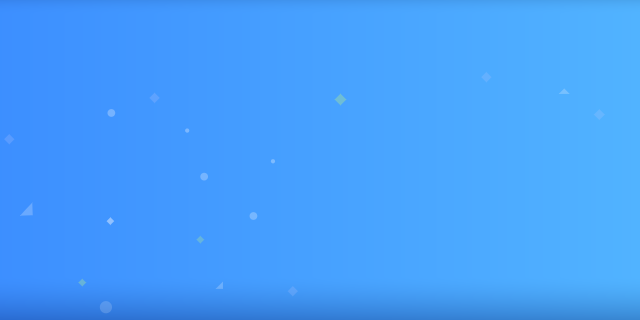
Give the GLSL for this background, as a Shadertoy shader.

```glsl
// A calm blue backdrop: a left-to-right gradient, shaded along its lower and
// upper edges, with a scatter of translucent dots, diamonds and triangles.
// Each kind of shape is a distance function looped over a short list.

// Positions and sizes are in canvas heights
const vec3 LEFT_BLUE  = vec3(0.237, 0.560, 1.0);
const vec3 RIGHT_BLUE = vec3(0.318, 0.702, 1.0);
const vec3 FLOOR_TINT = vec3(0.69, 0.75, 0.82);
const vec3 CEIL_TINT  = vec3(0.91, 0.92, 0.93);
const float FLOOR_HEIGHT = 0.135;
const float CEIL_HEIGHT  = 0.045;

const vec3 WHITE = vec3(0.96, 0.97, 1.0);
const vec3 LILAC = vec3(0.80, 0.80, 1.0);
const vec3 MINT  = vec3(0.56, 0.83, 0.70);

// Centre x, centre y, radius, opacity
const vec4 DOTS[6] = vec4[6](
    vec4(0.348, 0.647, 0.0120, 0.30), vec4(0.585, 0.592, 0.0065, 0.32),
    vec4(0.853, 0.496, 0.0065, 0.32), vec4(0.638, 0.448, 0.0120, 0.28),
    vec4(0.792, 0.325, 0.0120, 0.28), vec4(0.331, 0.040, 0.0190, 0.17));

const vec4 PALE_DIAMONDS[6] = vec4[6](
    vec4(0.483, 0.694, 0.016, 0.20), vec4(0.029, 0.565, 0.016, 0.20),
    vec4(1.520, 0.759, 0.016, 0.18), vec4(1.873, 0.642, 0.017, 0.18),
    vec4(0.345, 0.309, 0.012, 0.45), vec4(0.915, 0.090, 0.016, 0.18));

const vec4 MINT_DIAMONDS[3] = vec4[3](
    vec4(1.064, 0.689, 0.018, 0.55), vec4(0.626, 0.251, 0.012, 0.45),
    vec4(0.257, 0.117, 0.012, 0.50));

// Centre x, centre y, half of the long side, direction of the right angle
const vec4 TRIANGLES[3] = vec4[3](
    vec4(0.092, 0.337, 0.028, -0.75), vec4(0.691, 0.103, 0.016, -0.785),
    vec4(1.763, 0.715, 0.017, 1.571));
const float TRIANGLE_OPACITY = 0.24;

float diamondDistance(vec2 p, float halfDiagonal) {
    return (abs(p.x) + abs(p.y) - halfDiagonal) * 0.7071;
}

// Right isosceles triangle whose right angle points along the given angle
float triangleDistance(vec2 p, float halfBase, float angle) {
    vec2 axis = vec2(cos(angle), sin(angle));
    float along = dot(p, axis);
    float across = abs(dot(p, vec2(-axis.y, axis.x)));
    float h = 0.5 * halfBase;
    return max(-along - h, (across + along - h) * 0.7071);
}

float coverage(float distance, float pixel) {
    return clamp(0.5 - distance / pixel, 0.0, 1.0);
}

vec3 background(float across, float height) {
    vec3 color = mix(LEFT_BLUE, RIGHT_BLUE, across);
    float floorShade = 1.0 - clamp(height / FLOOR_HEIGHT, 0.0, 1.0);
    float ceilShade = 1.0 - clamp((1.0 - height) / CEIL_HEIGHT, 0.0, 1.0);
    color *= mix(vec3(1.0), FLOOR_TINT, pow(floorShade, 1.6));
    return color * mix(vec3(1.0), CEIL_TINT, ceilShade * ceilShade);
}

void mainImage(out vec4 fragColor, in vec2 fragCoord) {
    vec2 p = fragCoord / iResolution.y;
    float pixel = 1.0 / iResolution.y;
    vec3 color = background(fragCoord.x / iResolution.x, p.y);

    // Round dots
    for (int i = 0; i < 6; i++) {
        vec4 s = DOTS[i];
        color = mix(color, WHITE, s.w * coverage(length(p - s.xy) - s.z, pixel));
    }

    // Diamonds, pale and mint
    for (int i = 0; i < 6; i++) {
        vec4 s = PALE_DIAMONDS[i];
        vec3 tint = s.w > 0.3 ? WHITE : LILAC;
        color = mix(color, tint, s.w * coverage(diamondDistance(p - s.xy, s.z), pixel));
    }
    for (int i = 0; i < 3; i++) {
        vec4 s = MINT_DIAMONDS[i];
        color = mix(color, MINT, s.w * coverage(diamondDistance(p - s.xy, s.z), pixel));
    }

    // Triangles
    for (int i = 0; i < 3; i++) {
        vec4 s = TRIANGLES[i];
        float d = triangleDistance(p - s.xy, s.z, s.w);
        color = mix(color, WHITE, TRIANGLE_OPACITY * coverage(d, pixel));
    }

    fragColor = vec4(color, 1.0);
}
```
